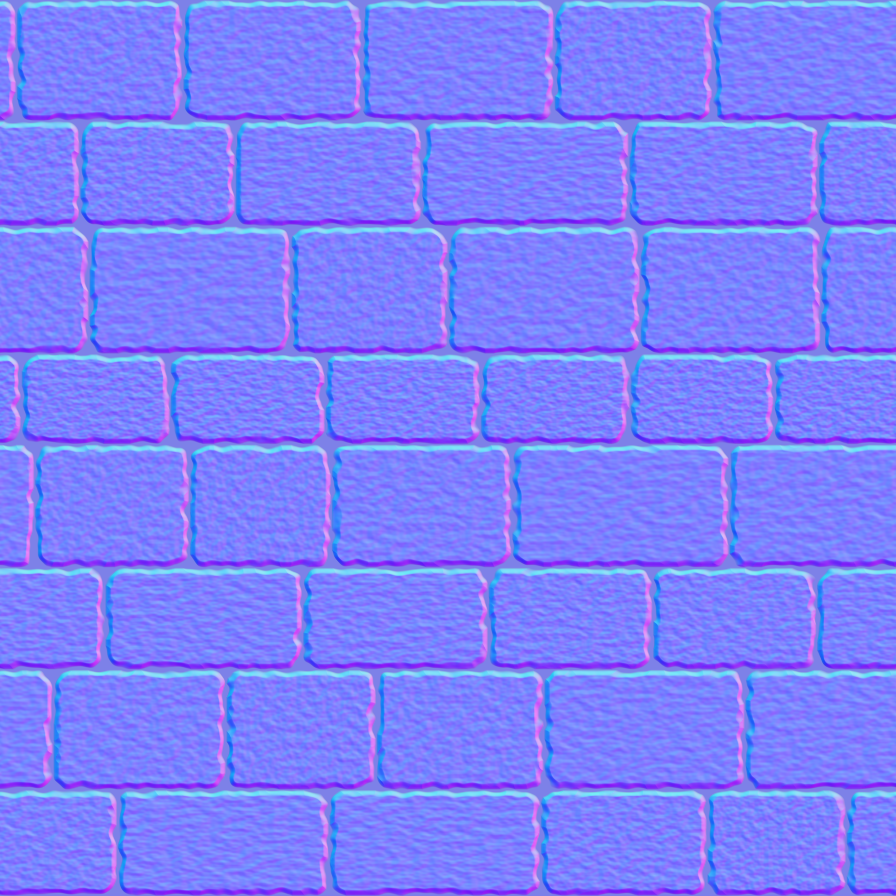
Write a Shadertoy shader that draws this texture map.

```glsl
const int ROWS = 8;
const float TAU = 6.2831853;
const float ROW_EDGES[9] = float[9](0.0, 0.1185, 0.2526, 0.3665, 0.504, 0.605, 0.7474, 0.865, 1.0);

// Per row: shift, wave count, wave amplitude and wave phase of the joint spacing
const vec4 ROW_SPACING[8] = vec4[8](
    vec4(0.167, 1, 0.038, 2.82), vec4(0.034, 1, 0.0276, 0.41),
    vec4(0.128, 1, 0.0176, 2.23), vec4(0.001, 1, 0.0376, -0.03),
    vec4(0.03, 1, 0.0075, -2.56), vec4(0.111, 2, 0.0138, 2.57),
    vec4(0.0875, 1, 0.0268, -1.51), vec4(0.008, 2, 0.0129, 0.64));

const float GAP = 0.0003;
const vec2 CHIP_INSET = vec2(0.0017, 0.0012);
const vec2 CHIP_DEPTH = vec2(0.0075, 0.0052);
const float CORNER_RADIUS = 0.016;
const float BEVEL_WIDTH = 0.0066;
const float BRICK_HEIGHT = 0.0051;
const float GRAIN_HEIGHT = 0.0012;

vec2 hash2(vec2 p) {
    vec3 q = fract(p.xyx * vec3(0.1031, 0.103, 0.0973));
    q += dot(q, q.yzx + 33.33);
    return fract((q.xx + q.yz) * q.zy);
}

vec2 gradient(vec2 cell) {
    float angle = TAU * hash2(cell).x;
    return vec2(cos(angle), sin(angle));
}

float gradientNoise(vec2 p) {
    vec2 i = floor(p), f = p - i;
    vec2 u = f * f * f * (f * (f * 6.0 - 15.0) + 10.0);
    float a = dot(gradient(i), f);
    float b = dot(gradient(i + vec2(1, 0)), f - vec2(1, 0));
    float c = dot(gradient(i + vec2(0, 1)), f - vec2(0, 1));
    float d = dot(gradient(i + vec2(1, 1)), f - vec2(1, 1));
    return mix(mix(a, b, u.x), mix(c, d, u.x), u.y);
}

float roundedBox(vec2 p, vec2 halfSize, float radius) {
    vec2 q = abs(p) - halfSize + radius;
    return length(max(q, 0.0)) + min(max(q.x, q.y), 0.0) - radius;
}

// Unevenly spaced vertical joint, wrapping around the canvas
float jointX(float index, vec4 spacing, float count) {
    float wave = cos(TAU * spacing.y * index / count - spacing.w);
    return spacing.x + index / count + spacing.z * wave;
}

int findRow(float y) {
    int row = 0;
    for (int i = 1; i < ROWS; i++) row += int(step(ROW_EDGES[i], y));
    return row;
}

float wallHeight(vec2 p) {
    p.y = fract(p.y);
    int row = findRow(p.y);
    float count = row == 4 ? 6.0 : 5.0;
    vec4 spacing = ROW_SPACING[row];

    // Brick containing the point
    float index = floor((p.x - spacing.x) * count);
    if (p.x < jointX(index, spacing, count)) index -= 1.0;
    else if (p.x >= jointX(index + 1.0, spacing, count)) index += 1.0;
    vec2 low = vec2(jointX(index, spacing, count), ROW_EDGES[row]);
    vec2 high = vec2(jointX(index + 1.0, spacing, count), ROW_EDGES[row + 1]);
    vec2 size = high - low;
    vec2 seed = 60.0 * hash2(vec2(mod(index, count), float(row)) + 5.0);

    // Chipped, rounded outline kept inside the joint lines
    vec2 local = p - 0.5 * (low + high);
    vec2 chips = vec2(gradientNoise(p * 62.0 + seed), gradientNoise(p * 52.0 + seed + 31.0));
    float outline = roundedBox(local, 0.5 * size - GAP, CORNER_RADIUS);
    float chipped = roundedBox(local + chips * CHIP_DEPTH, 0.5 * size - CHIP_INSET, CORNER_RADIUS);
    float face = smoothstep(0.0, BEVEL_WIDTH, -max(outline, chipped));

    // Grain stretched to the size of each brick
    vec2 grainUv = (p - low) / size * 14.0 + seed;
    float grain = gradientNoise(grainUv) + 0.4 * gradientNoise(grainUv * 2.1 + 11.0);
    return face * (BRICK_HEIGHT + GRAIN_HEIGHT * grain);
}

vec2 wallSlope(vec2 p, float stepSize) {
    vec2 e = vec2(stepSize, 0.0);
    return vec2(wallHeight(p + e.xy) - wallHeight(p - e.xy),
                wallHeight(p + e.yx) - wallHeight(p - e.yx)) / (2.0 * stepSize);
}

vec3 encodeNormal(vec2 slope, float height) {
    vec2 tilt = -slope * inversesqrt(1.0 + dot(slope, slope));
    float blue = 1.0 - 0.05 * dot(tilt, tilt);
    float mortarShade = mix(0.91, 1.0, smoothstep(0.0, 0.0012, height));
    return vec3(vec2(0.49, 0.505) + 0.5 * tilt, blue * mortarShade);
}

void mainImage(out vec4 fragColor, in vec2 fragCoord) {
    vec2 uv = fragCoord / iResolution.xy;
    vec3 color = encodeNormal(wallSlope(uv, 0.0008), wallHeight(uv));
    fragColor = vec4(clamp(color, 0.0, 1.0), 1.0);
}
```
